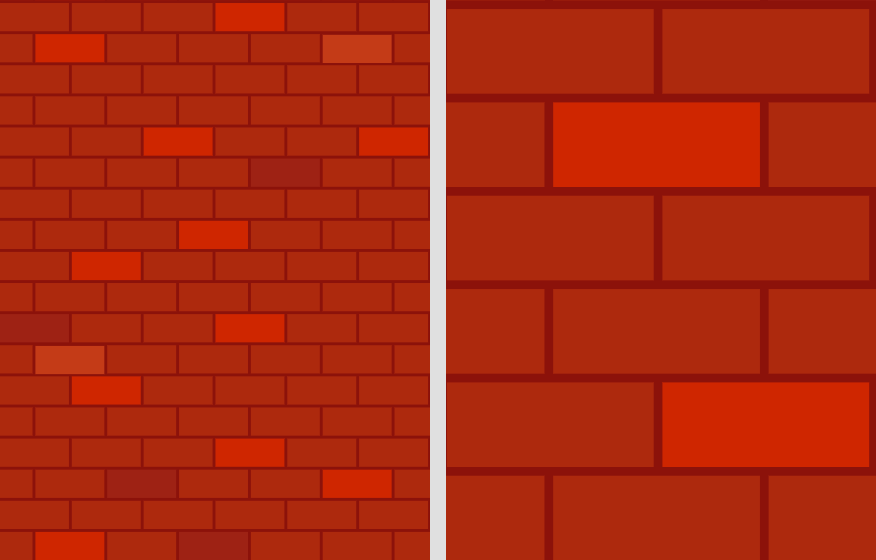
Left: the whole. Right: its middle third, enlarged.
Reproduce this pattern procedurally as a Shadertoy shader.

```glsl
// A flat brick wall in running bond: six bricks across and eighteen courses down,
// each brick a box distance inside a staggered grid with thin dark joints.
// Hashed picks, one per block of bricks, scatter the bright, dark and pale bricks.

const float COLUMNS = 6.0;
const float COURSES = 18.0;
const vec2 BRICK = vec2(0.12826, 1.0 / COURSES);  // pitch, in canvas heights
const vec2 ORIGIN = vec2(-0.0026, 0.0028);        // first joint, from the top left
const float JOINT = 0.0052;
const float STAGGER = 0.507;
const float SAG = 0.0012;                         // pale bricks sit slightly low

const vec3 MORTAR = vec3(0.55, 0.07, 0.04);
const vec3 CLAY = vec3(0.68, 0.16, 0.05);
const vec3 BRIGHT = vec3(0.81, 0.15, 0.00);
const vec3 DARK = vec3(0.62, 0.135, 0.08);
const vec3 PALE = vec3(0.77, 0.23, 0.09);

// Integer hash: two values in 0..1 from a block index and a seed
vec2 hash2(vec2 block, float seed) {
    uvec3 v = uvec3(ivec3(vec3(block, seed))) * 1664525u + 1013904223u;
    v.x += v.y * v.z;
    v.y += v.z * v.x;
    v.z += v.x * v.y;
    v ^= v >> 16u;
    v.x += v.y * v.z;
    v.y += v.z * v.x;
    return vec2(v.xy >> 8u) / 16777216.0;
}

// 1 for the single brick chosen in each block of the given size, else 0
float picked(vec2 brickId, vec2 blockSize, float seed) {
    vec2 block = floor(brickId / blockSize);
    vec2 choice = floor(hash2(block, seed) * blockSize);
    vec2 gap = abs(brickId - block * blockSize - choice);
    return 1.0 - step(0.5, max(gap.x, gap.y));
}

// Antialiased coverage of a box centred at zero
float boxCoverage(vec2 p, vec2 halfSize, float pixel) {
    vec2 d = abs(p) - halfSize;
    return clamp(0.5 - max(d.x, d.y) / pixel, 0.0, 1.0);
}

void mainImage(out vec4 fragColor, in vec2 fragCoord) {
    float pixel = 1.0 / iResolution.y;
    vec2 p = vec2(fragCoord.x, iResolution.y - fragCoord.y) * pixel;

    // Staggered grid, counted down from the top
    vec2 grid = (p - ORIGIN) / BRICK;
    float course = floor(grid.y);
    grid.x += STAGGER * mod(course, 2.0);
    vec2 brickId = mod(floor(grid), vec2(COLUMNS, COURSES));
    vec2 local = (fract(grid) - 0.5) * BRICK;

    // Brick colour
    float pale = picked(brickId, vec2(COLUMNS, 9.0), 3.0);
    vec3 face = mix(CLAY, BRIGHT, picked(brickId, vec2(3.0), 1.0));
    face = mix(face, DARK, picked(brickId, vec2(COLUMNS, 4.0), 2.0));
    face = mix(face, PALE, pale);

    // Brick over mortar
    local.y -= SAG * pale;
    float coverage = boxCoverage(local, 0.5 * (BRICK - JOINT), pixel);
    fragColor = vec4(mix(MORTAR, face, coverage), 1.0);
}
```
